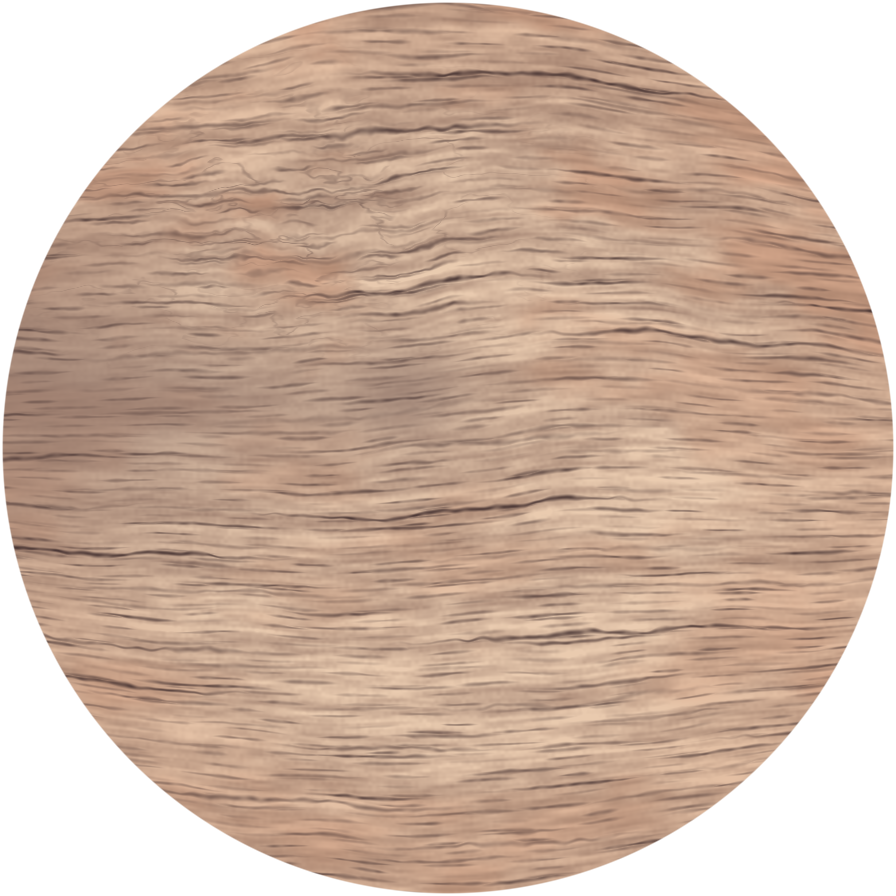
This texture is drawn by a WebGL 1 fragment shader. Its source:

```glsl
precision highp float;
// A round disc of weathered pale timber on white. Stretched value noise gives
// the fibres, three layers of tapered cells give the cracks, and a bent grain
// space, a rough patch and soft stains break up the regularity.
uniform vec2 u_resolution;

const vec3 PAPER = vec3(1.0);
const vec3 CREAM = vec3(0.89, 0.77, 0.665);
const vec3 BROWN = vec3(0.62, 0.495, 0.43);
const vec3 ROSY = vec3(0.74, 0.56, 0.46);
const vec3 STAIN = vec3(0.55, 0.45, 0.41);
const vec3 CRACK = vec3(0.28, 0.205, 0.20);
const float RADIUS = 0.497;
const float GRAIN_BEND = 0.8;
const float BASE_TONE = 0.66;
const float FIBRE_CONTRAST = 1.3;
const float CRACK_WIGGLE = 0.16;

float hash(vec2 p) {
  vec3 q = fract(p.xyx * vec3(0.1031, 0.1030, 0.0973));
  q += dot(q, q.yzx + 33.33);
  return fract((q.x + q.y) * q.z);
}

float noise(vec2 p) {
  vec2 cell = floor(p), f = fract(p);
  f = f * f * (3.0 - 2.0 * f);
  float low = mix(hash(cell), hash(cell + vec2(1.0, 0.0)), f.x);
  float high = mix(hash(cell + vec2(0.0, 1.0)), hash(cell + 1.0), f.x);
  return mix(low, high, f.y);
}

float fbm(vec2 p) {
  float sum = 0.0, gain = 0.53;
  for (int i = 0; i < 4; i++) {
    sum += gain * noise(p);
    p = p * 2.03 + 17.3;
    gain *= 0.5;
  }
  return sum;
}

// Soft elliptical spot: 1 at the centre, fading outwards.
float spot(vec2 p, vec2 centre, vec2 size) {
  vec2 d = (p - centre) / size;
  return exp(-dot(d, d));
}

// One tapered, wavering crack per cell; rows are shifted against each other.
float cracks(vec2 g, float rows, float span, float width, float seed, float pixel) {
  float row = floor(g.y * rows);
  float x = g.x / span + 7.0 * hash(vec2(row, seed));
  vec2 id = vec2(floor(x), row) + seed * 17.0;
  float reach = mix(0.22, 0.5, hash(id + 3.1));
  float taper = 1.0 - smoothstep(reach * 0.35, reach, abs(fract(x) - 0.5));
  float wave = noise(vec2(g.x * 14.0, row * 3.7 + seed)) - 0.5;
  wave += 0.4 * (noise(vec2(g.x * 65.0, row * 5.3 + seed)) - 0.5);
  float centre = mix(0.3, 0.7, hash(id + 8.7)) + CRACK_WIGGLE * wave;
  float d = abs(fract(g.y * rows) - centre) / rows;
  float w = width * (0.4 + noise(vec2(g.x * 50.0, row + seed))) * (0.3 + 0.7 * taper);
  float broken = 0.55 + 0.6 * noise(g * vec2(110.0, 160.0) + seed);
  float strength = mix(0.2, 1.0, hash(id + 5.9));
  return strength * taper * broken * (1.0 - smoothstep(0.0, w + pixel, d));
}

void main() {
  float side = min(u_resolution.x, u_resolution.y);
  vec2 uv = (gl_FragCoord.xy - 0.5 * u_resolution) / side + 0.5;
  float pixel = 1.0 / side;

  // Grain space: domed above, bowled below, most disturbed in the rough patch.
  float rough = spot(uv, vec2(0.32, 0.76), vec2(0.25, 0.13));
  vec2 grain = uv;
  grain.y += GRAIN_BEND * (uv.y - 0.5) * (uv.x - 0.47) * (uv.x - 0.47);
  grain.y += 0.04 * (noise(uv * vec2(3.0, 4.0) + 5.0) - 0.5);
  grain.y += 0.009 * (noise(uv * vec2(11.0, 16.0)) - 0.5);
  grain.y += 0.022 * rough * (fbm(uv * vec2(22.0, 30.0)) - 0.5);

  // Fibres from broad streaks down to hair-thin ones.
  float fibre = 0.34 * noise(grain * vec2(5.0, 60.0));
  fibre += 0.36 * noise(grain * vec2(14.0, 130.0) + 31.0);
  fibre += 0.30 * noise(grain * vec2(38.0, 250.0) + 67.0);
  float blotch = fbm(grain * vec2(4.0, 9.0) + 11.0);
  float speckle = noise(uv * 230.0) - 0.5;
  float tone = BASE_TONE + FIBRE_CONTRAST * (fibre - 0.5);
  tone += 0.55 * (blotch - 0.5) + 0.16 * speckle;
  tone += 0.14 * spot(uv, vec2(0.55, 0.38), vec2(0.4, 0.16));
  vec3 wood = mix(BROWN, CREAM, clamp(tone, -0.15, 1.1));

  // Rosy patches, mostly in the upper half and near the rim.
  float radius = length(uv - 0.5);
  float rosy = smoothstep(0.42, 0.72, fbm(grain * vec2(6.0, 14.0) + 43.0));
  rosy *= 0.35 + 0.35 * smoothstep(0.4, 0.9, uv.y) + 0.4 * rough;
  rosy += 0.3 * smoothstep(0.3, 0.5, radius);
  wood = mix(wood, ROSY * (0.82 + 0.36 * fibre), clamp(rosy, 0.0, 0.75));

  // Greyish stains on the left and just above the middle.
  float stain = 0.55 * spot(uv, vec2(0.0, 0.57), vec2(0.22, 0.2));
  stain += 0.34 * spot(uv, vec2(0.28, 0.55), vec2(0.22, 0.07));
  stain += 0.4 * spot(uv, vec2(0.46, 0.56), vec2(0.07, 0.06)) * (0.4 + blotch);
  wood = mix(wood, STAIN, clamp(stain, 0.0, 0.65));

  // Long splits, shorter checks, fine pores and the web of the rough patch.
  float split = 0.95 * cracks(grain, 17.0, 0.55, 0.0034, 1.0, pixel);
  split = max(split, 0.75 * cracks(grain + 0.013, 41.0, 0.23, 0.0026, 2.0, pixel));
  split = max(split, 0.55 * cracks(grain + 0.031, 88.0, 0.1, 0.002, 3.0, pixel));
  float ridge = abs(fbm(grain * vec2(13.0, 42.0) + 71.0) - 0.5);
  float web = (1.0 - smoothstep(0.0, 0.035, ridge)) * rough;
  split = max(split, 0.42 * web * noise(uv * 40.0 + 9.0));
  wood = mix(wood, CRACK, clamp(split, 0.0, 0.95));

  float disc = 1.0 - smoothstep(RADIUS - pixel, RADIUS + pixel, radius);
  gl_FragColor = vec4(mix(PAPER, wood, disc), 1.0);
}
```
